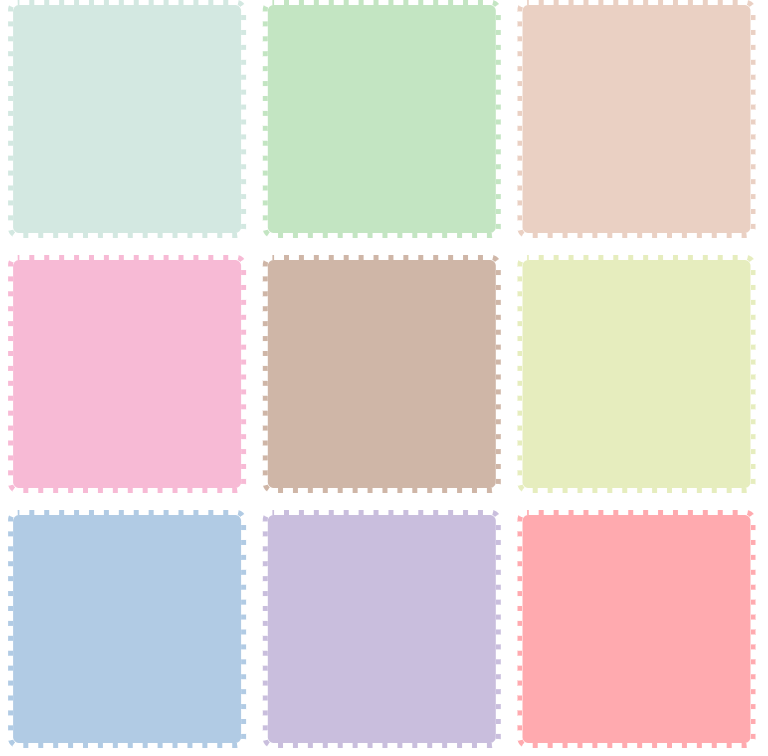
Give the GLSL for this pattern, as a WebGL 1 fragment shader.

```glsl
precision highp float;
// Three by three pastel swatches, each framed by a dashed, stamp-like outline.
uniform vec2 u_resolution;

// Lengths are in units of which the canvas is UNITS_ACROSS wide.
#define UNITS_ACROSS 768.0
#define FIRST_CENTER vec2(127.1, 119.0)
#define PITCH vec2(254.7, 255.0)
#define FILL_HALF 114.0
#define FILL_RADIUS 6.0
#define OUTLINE_HALF 116.5
#define OUTLINE_RADIUS 7.1
#define OUTLINE_WIDTH 5.0
#define DASH_LENGTH 5.0
#define DASH_PERIOD 14.92
#define FIRST_DASH 14.1
#define BACKGROUND vec3(1.0)

const float HALF_PI = 1.5707963;

float roundedSquare(vec2 p, float halfSize, float radius) {
  vec2 d = abs(p) - (halfSize - radius);
  return length(max(d, 0.0)) + min(max(d.x, d.y), 0.0) - radius;
}

// Clockwise arc length along the outline, from the left end of the top edge.
float outlineArc(vec2 p) {
  float straight = OUTLINE_HALF - OUTLINE_RADIUS;
  float quarter = 2.0 * straight + HALF_PI * OUTLINE_RADIUS;
  float arc = 0.0;
  for (int side = 0; side < 4; side++) {
    if (p.y <= -straight && p.x >= -straight) {
      float along = p.x + straight;
      if (p.x > straight) {
        float angle = atan(p.x - straight, -straight - p.y);
        along = 2.0 * straight + OUTLINE_RADIUS * angle;
      }
      arc = float(side) * quarter + along;
    }
    p = vec2(p.y, -p.x); // turn the next side to the top
  }
  // Just before the start, count back below zero so the seam can be smoothed.
  return arc > 4.0 * quarter - 3.0 ? arc - 4.0 * quarter : arc;
}

float dashedOutline(vec2 p) {
  float ring = abs(roundedSquare(p, OUTLINE_HALF, OUTLINE_RADIUS)) - 0.5 * OUTLINE_WIDTH;
  float arc = outlineArc(p);
  float phase = mod(arc - FIRST_DASH + 0.5 * DASH_PERIOD, DASH_PERIOD);
  float dash = abs(phase - 0.5 * DASH_PERIOD) - 0.5 * DASH_LENGTH;
  return max(ring, max(dash, -arc));
}

vec3 pick(float column, vec3 left, vec3 middle, vec3 right) {
  return column < 0.5 ? left : (column < 1.5 ? middle : right);
}

vec3 swatchColor(vec2 tile) {
  vec3 top = pick(tile.x, vec3(0.827, 0.910, 0.882), vec3(0.765, 0.898, 0.761),
                  vec3(0.918, 0.816, 0.765));
  vec3 center = pick(tile.x, vec3(0.969, 0.729, 0.835), vec3(0.812, 0.714, 0.655),
                     vec3(0.902, 0.929, 0.745));
  vec3 bottom = pick(tile.x, vec3(0.694, 0.796, 0.894), vec3(0.788, 0.745, 0.867),
                     vec3(1.0, 0.667, 0.686));
  return pick(tile.y, top, center, bottom);
}

void main() {
  float pixel = UNITS_ACROSS / u_resolution.x;
  // Measured from the top left, y down.
  vec2 p = vec2(gl_FragCoord.x, u_resolution.y - gl_FragCoord.y) * pixel;
  vec2 tile = clamp(floor((p - FIRST_CENTER) / PITCH + 0.5), 0.0, 2.0);
  vec2 local = p - FIRST_CENTER - tile * PITCH;

  float shape = min(roundedSquare(local, FILL_HALF, FILL_RADIUS), dashedOutline(local));
  float coverage = clamp(0.5 - shape / pixel, 0.0, 1.0);
  gl_FragColor = vec4(mix(BACKGROUND, swatchColor(tile), coverage), 1.0);
}
```
